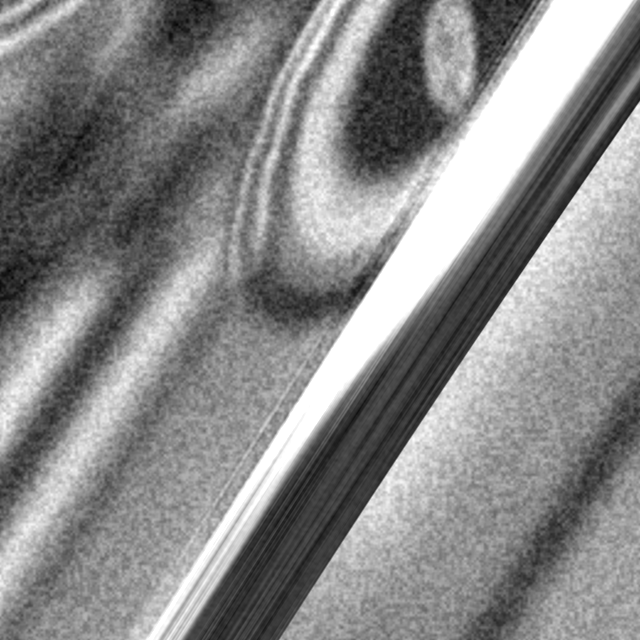
Reproduce this texture procedurally as a three.js fragment shader.

```glsl
varying vec2 vUv;

float hash(vec2 p) {
  p = fract(p * vec2(0.1031, 0.1137));
  p += dot(p, p.yx + 33.33);
  return fract((p.x + p.y) * p.x * 7.31 + p.y * 13.7);
}

float noise(vec2 p) {
  vec2 i = floor(p), f = fract(p);
  f = f * f * (3.0 - 2.0 * f);
  return mix(mix(hash(i), hash(i + vec2(1, 0)), f.x),
             mix(hash(i + vec2(0, 1)), hash(i + vec2(1, 1)), f.x), f.y);
}

float fbm(vec2 p) {
  float sum = 0.0, gain = 0.5;
  for (int i = 0; i < 4; i++) {
    sum += gain * noise(p);
    p = p * 2.03 + 17.1;
    gain *= 0.5;
  }
  return sum;
}

float bell(float x, float width) {
  x /= width;
  return exp(-x * x);
}

// Soft elongated spot, its long axis turned by angle
float spot(vec2 p, vec2 center, vec2 size, float angle) {
  vec2 d = p - center, axis = vec2(cos(angle), sin(angle));
  d = vec2(dot(d, axis), dot(d, vec2(-axis.y, axis.x))) / size;
  return exp(-dot(d, d));
}

// Diagonal bands below, cloudy patches above
float leftField(vec2 p, float u) {
  float bands = 0.55 + 0.29 * bell(u + 0.064, 0.035) - 0.3 * bell(u + 0.143, 0.035)
    + 0.33 * bell(u + 0.215, 0.035) - 0.14 * bell(u - 0.015, 0.028)
    - 0.3 * smoothstep(0.25, 0.34, -u) + 0.05 * smoothstep(0.06, 0.2, u);
  float clouds = 0.29 + 0.5 * (fbm(vec2(u * 16.0, p.y * 5.0) + 4.0) - 0.47);
  clouds += 0.38 * spot(p, vec2(0.2, 0.96), vec2(0.11, 0.05), 1.1);
  clouds += 0.4 * spot(p, vec2(0.355, 0.89), vec2(0.11, 0.035), 0.75);
  clouds += 0.24 * spot(p, vec2(0.01, 0.85), vec2(0.1, 0.05), 0.9);
  clouds += 0.13 * spot(p, vec2(0.08, 0.66), vec2(0.1, 0.04), 0.9);
  clouds += 0.2 * spot(p, vec2(0.33, 0.67), vec2(0.1, 0.04), 1.0);
  clouds -= 0.13 * spot(p, vec2(0.14, 0.755), vec2(0.1, 0.06), 0.9);
  clouds -= 0.15 * spot(p, vec2(0.3, 0.97), vec2(0.1, 0.04), 0.9);
  clouds -= 0.12 * spot(p, vec2(0.01, 0.54), vec2(0.12, 0.06), 0.9);

  // Curved corner stripes
  float corner = p.y - 0.925 - 0.5 * p.x - 1.2 * p.x * p.x;
  float fade = 1.0 - smoothstep(0.1, 0.2, p.x);
  clouds += fade * (0.5 * bell(corner, 0.018) + 0.45 * bell(corner - 0.045, 0.014));
  return mix(bands, clouds, smoothstep(-0.06, 0.08, p.y - 0.51 - 0.35 * p.x));
}

// Nested U-shaped rings around a tilted axis
float rings(vec2 p, float base) {
  vec2 d = p - vec2(0.7, 0.95);
  float along = max(dot(d, vec2(-0.53, -0.85)), 0.0);
  float across = dot(d, vec2(0.85, -0.53));
  float r = length(vec2(along / 0.37, across / 0.13));
  r += 0.1 * (fbm(p * 14.0) - 0.47);
  float side = 1.0 - smoothstep(-0.1, -0.04, across);

  float shade = mix(0.2, 0.84, smoothstep(0.6, 0.92, r));
  shade = mix(shade, 0.52, smoothstep(1.02, 1.16, r));
  shade = mix(shade, 0.24, smoothstep(1.17, 1.32, r) * (1.0 - side));
  float rim = 0.38 + 0.4 * bell(r - 1.32, 0.06) + 0.3 * bell(r - 1.49, 0.05);
  rim += 0.25 * smoothstep(0.75, 1.0, p.y) * bell(r - 1.38, 0.14);
  shade = mix(shade, rim, side * smoothstep(1.1, 1.2, r));

  // Mottled core
  float core = spot(p, vec2(0.703, 0.92), vec2(0.042, 0.1), 0.0);
  shade = mix(shade, 0.4 + 0.65 * fbm(p * vec2(45.0, 28.0)), smoothstep(0.2, 0.6, core));
  return mix(shade, base, smoothstep(mix(1.36, 1.5, side), mix(1.56, 1.62, side), r));
}

// Bright flank, dark flank and fine lengthwise lines
float rod(float s, float y) {
  float lines = noise(vec2(s * 36.0, y * 2.5)) - 0.5;
  float fine = noise(vec2(s * 80.0 + 9.0, y * 5.0)) - 0.5;
  float lit = 0.2 + 0.27 * smoothstep(0.25, 0.7, y);
  float shade = mix(1.08, 0.5, smoothstep(lit - 0.02, lit + 0.1, s));
  shade = mix(shade, 0.2, smoothstep(lit + 0.06, lit + 0.27, s));
  float low = 1.0 - smoothstep(0.1, 0.42, y);
  shade -= low * 0.3 * smoothstep(0.04, 0.12, s) * (1.0 - smoothstep(0.3, 0.45, s));
  shade += low * 0.35 * bell(s - 0.26, 0.035);
  shade += 0.28 * smoothstep(0.55, 0.85, y) * bell(s - 0.86, 0.05);
  float quiet = smoothstep(0.35, 0.5, y) * (1.0 - smoothstep(lit - 0.04, lit + 0.05, s));
  return shade + (0.28 * lines + 0.16 * fine) * (1.0 - quiet) * (1.0 - 0.4 * smoothstep(0.4, 0.6, s));
}

void main() {
  vec2 p = vUv;
  float u = p.x - 0.637 * p.y;
  float rodLeft = 0.228 + 0.637 * p.y;
  float rodRight = 0.436 + 0.64 * p.y + 0.035 * p.y * p.y;
  float grain = 0.6 * (noise(p * 150.0) - 0.5) + 0.4 * (noise(p * 260.0 + 31.0) - 0.5);

  float shade = rings(p, leftField(p, u));
  float hairlines = noise(vec2(u * 170.0, p.y * 3.0)) - 0.4;
  shade += 0.35 * hairlines * smoothstep(0.165, 0.215, u);
  shade += 0.3 * grain;

  float s = (p.x - rodLeft) / (rodRight - rodLeft);
  shade = mix(shade, rod(s, p.y) + 0.08 * grain, smoothstep(-0.015, 0.02, s));

  // Plain slope beyond the rod, crossed by a dark trough
  float d = p.x - rodRight;
  float slope = 0.54 + 0.32 * bell(d, 0.11) * smoothstep(-0.1, 0.25, p.y);
  slope += 0.08 * smoothstep(0.34, 0.42, d) - 0.28 * bell(d - 0.322, 0.04);
  slope += 0.1 * (fbm(p * 7.0) - 0.47) + 0.3 * grain;
  shade = mix(shade, slope, smoothstep(-0.002, 0.002, d));

  gl_FragColor = vec4(vec3(clamp(shade, 0.0, 1.0)), 1.0);
}
```
